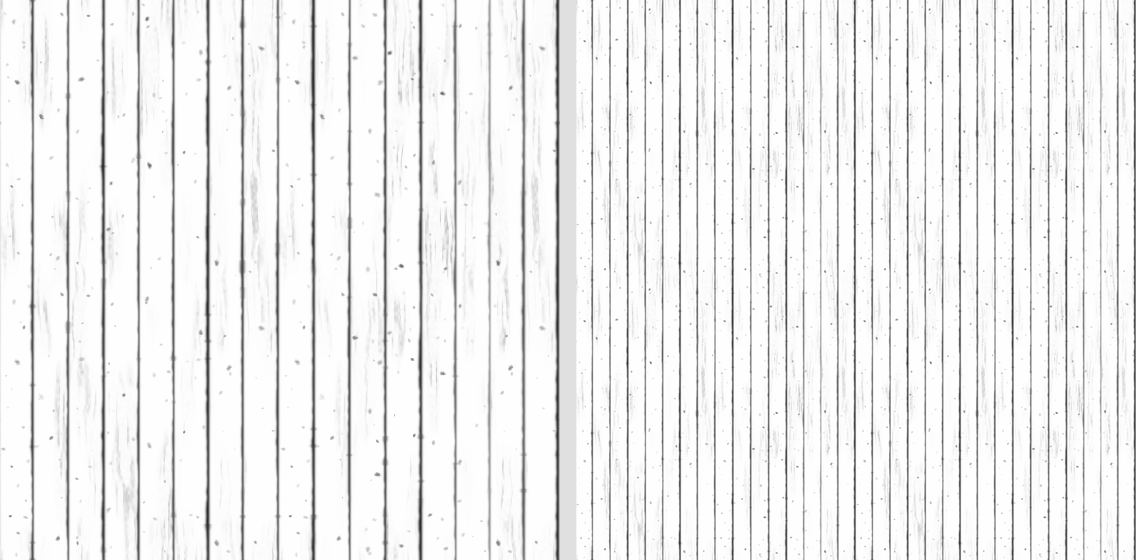
Left: one tile. Right: repeated 2 by 2.
Write a three.js fragment shader that draws this texture map.

```glsl
// White painted vertical planks with dark soft seams, faint grain streaks and small knots.
varying vec2 vUv;

const float PLANKS = 16.0;
const float TAU = 6.28318;
const vec3 PAINT = vec3(0.995);
const vec3 GAP = vec3(0.13);

float hash(vec2 p, float seed) {
  vec3 q = fract(vec3(p.xyx + seed * 7.31) * vec3(0.1031, 0.1130, 0.0973));
  q += dot(q, q.yzx + 33.33);
  return fract((q.x + q.y) * q.z);
}

// Value noise that wraps vertically after periodY cells.
float noise(vec2 p, float periodY, float seed) {
  vec2 cell = floor(p);
  vec2 f = fract(p);
  f = f * f * (3.0 - 2.0 * f);
  float y0 = mod(cell.y, periodY);
  float y1 = mod(cell.y + 1.0, periodY);
  float low = mix(hash(vec2(cell.x, y0), seed), hash(vec2(cell.x + 1.0, y0), seed), f.x);
  float high = mix(hash(vec2(cell.x, y1), seed), hash(vec2(cell.x + 1.0, y1), seed), f.x);
  return mix(low, high, f.y);
}

// Uneven plank widths: displacement of seam k, in plank widths.
float seamShift(float k) {
  float a = TAU * (k - 12.0) / PLANKS;
  return -0.036 + 0.031 * cos(a) + 0.026 * cos(2.0 * a);
}

// Soft dark line whose weight and width drift along its length.
float seamInk(float d, float y, float k) {
  float id = mod(k, PLANKS);
  float bold = 1.0 - step(0.5, mod(id, 3.0));
  float faded = exp(-0.8 * (id - 14.0) * (id - 14.0));
  float drift = noise(vec2(0.0, y * 14.0), 14.0, id + 40.0);
  float fine = noise(vec2(0.0, y * 90.0), 90.0, id + 60.0);
  float knob = smoothstep(0.88, 1.0, noise(vec2(0.0, y * 64.0), 64.0, id + 80.0));
  float wobble = 0.016 * (drift - 0.5) + 0.012 * (fine - 0.5);
  float width = 0.025 + 0.007 * bold + 0.009 * (drift - 0.5) + 0.006 * fine + 0.016 * knob;
  float weight = 0.70 + 0.14 * bold + 0.20 * (drift - 0.5) + 0.10 * (fine - 0.5);
  weight *= 1.0 - 0.38 * faded;
  float t = (d + wobble) / width;
  return clamp(weight, 0.0, 0.95) * exp(-0.5 * t * t);
}

// Tilted oval marks, one possible per row; placement repeats after periodY rows.
float specks(float x, float y, float rows, float periodY, float seed, float density, float size) {
  float ink = 0.0;
  float row = floor(y * rows);
  for (int j = -1; j <= 1; j++) {
    float r = row + float(j);
    vec2 id = vec2(3.0, mod(r, periodY));
    float present = step(hash(id, seed), density);
    vec2 centre = vec2(mix(0.12, 0.88, hash(id, seed + 1.3)), r + mix(0.2, 0.8, hash(id, seed + 2.7)));
    vec2 q = vec2(x - centre.x, (y * rows - centre.y) * PLANKS / rows);
    float angle = TAU * hash(id, seed + 4.1);
    float c = cos(angle);
    float s = sin(angle);
    q = vec2(c * q.x + s * q.y, (c * q.y - s * q.x) * 1.45);
    float radius = size * mix(0.65, 1.25, hash(id, seed + 5.9));
    float ragged = 0.5 * (noise(vec2(x * 26.0, y * 416.0), 416.0, seed) - 0.5);
    float t = length(q) / radius + ragged;
    float strength = mix(0.2, 1.0, hash(vec2(5.0, mod(r, rows)), seed + 8.3));
    ink = max(ink, present * strength * smoothstep(1.4, 0.2, t));
  }
  return ink;
}

// Thin broken vertical streaks gathered in patches.
float grain(float x, float y, float seed) {
  float bend = noise(vec2(x * 2.0, y * 24.0), 24.0, seed + 11.0);
  float streak = smoothstep(0.5, 0.95, noise(vec2(x * 15.0 + bend * 1.6, y * 18.0), 18.0, seed + 12.0));
  float broken = noise(vec2(x * 18.0, y * 150.0), 150.0, seed + 13.0);
  float patches = smoothstep(0.45, 0.85, noise(vec2(x * 2.6, y * 7.0), 7.0, seed + 14.0));
  return patches * (streak * mix(0.3, 1.0, broken) + 0.12 * broken);
}

void main() {
  float s = vUv.x * PLANKS;
  float y = vUv.y;

  // Nearest seam and the plank on this side of it.
  float k = floor(s + 0.5);
  float d = s - k - seamShift(k);
  float left = d < 0.0 ? k - 1.0 : k;
  float x = s - left - seamShift(left);
  float plank = mod(left, PLANKS);

  // Most boards recur after half the width; a middle group is its own.
  float seed = abs(plank - 11.5) < 2.0 ? plank : mod(plank, 8.0);
  float wear = mix(0.35, 1.0, hash(vec2(plank, 2.0), 5.0));

  // Layers of ink over the paint.
  float knots = 0.72 * specks(x, y, 16.0, 8.0, seed + 20.0, 0.48, 0.075);
  float flecks = 0.34 * specks(x, y, 32.0, 32.0, seed + 30.0, 0.42, 0.055);
  float streaks = 0.30 * wear * grain(x, y, seed);
  float marks = max(max(knots, flecks) * mix(0.6, 1.0, wear), streaks);
  float ink = 1.0 - (1.0 - seamInk(d, y, k)) * (1.0 - marks);

  gl_FragColor = vec4(mix(PAINT, GAP, ink), 1.0);
}
```
